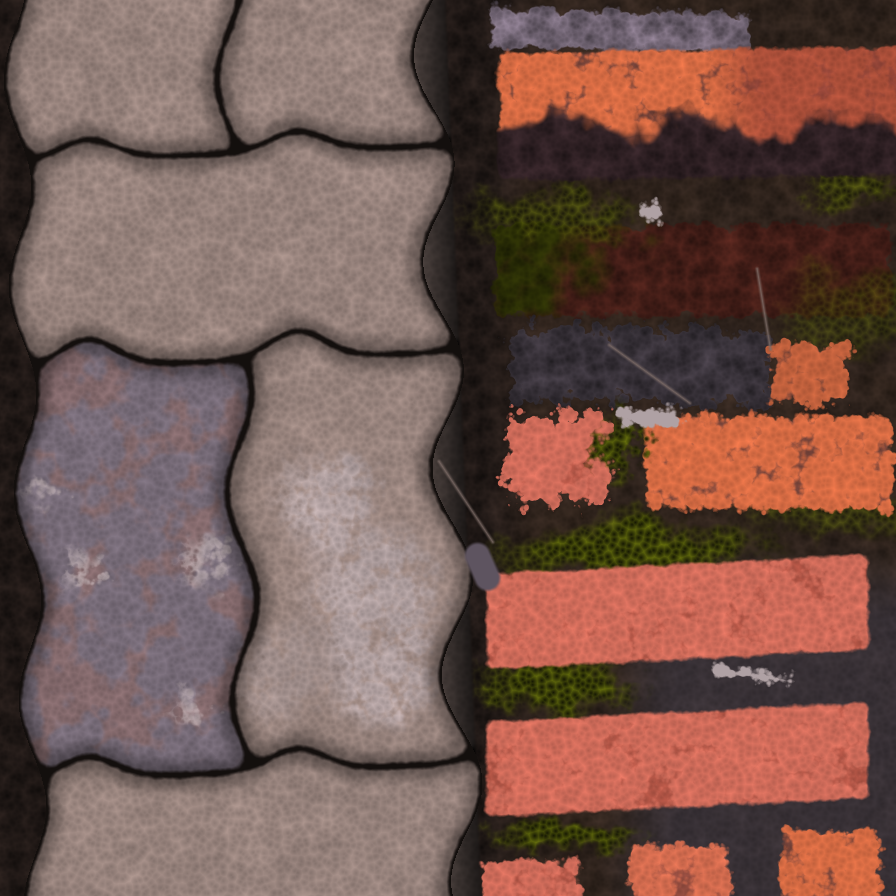
A WebGL 2 fragment shader for this texture:

```glsl
#version 300 es
precision highp float;
uniform vec2 u_resolution;
out vec4 fragColor;

const float TAU = 6.28318;
const float SOFT = .0025;  // edge softness
const float GAP = .0035;   // half width of paver joints
const float ROUND = .022;  // paver corner rounding
const vec2 PERIOD = vec2(.234, .2305);
const vec3 SOIL = vec3(.125, .095, .085);
const vec3 MOSS = vec3(.23, .25, .03);
const vec3 SOOT = vec3(.19, .13, .145);
const vec3 SLATE = vec3(.23, .205, .235);
const vec3 TAN = vec3(.59, .51, .485);
const vec3 MAUVE = vec3(.47, .425, .475);
const vec3 LIME = vec3(.74, .68, .69);
const vec3 ORANGE = vec3(.86, .43, .27);
const vec3 CORAL = vec3(.83, .43, .36);
const vec3 RUST = vec3(.55, .24, .19);

vec2 hash2(vec2 p) {
  return fract(sin(p * mat2(127.1, 311.7, 269.5, 183.3)) * 43758.5);
}

// Distance to the nearest scattered centre
float cells(vec2 p) {
  vec2 id = floor(p), f = fract(p);
  float d = 2.;
  for (int i = 0; i < 9; i++) {
    vec2 o = vec2(i % 3 - 1, i / 3 - 1);
    d = min(d, length(o + hash2(id + o) - f));
  }
  return d;
}

float blotch(vec2 p) {
  return .5 * cells(p) + .3 * cells(p * 2.1 + 7.3) + .2 * cells(p * 4.3 + 3.1);
}

// Wavy joints of the pavers
float side(float y, float base, float lean, float amp) {
  return base - lean * y - amp * cos(TAU * (y - .909) / PERIOD.y);
}
float seam(float x, float base, float amp) {
  float t = TAU * (x - .098) / PERIOD.x;
  return base + .04 * x + amp * cos(t + .7 * sin(t));
}

float brick(vec2 p, float x, float y, float w, float h, float slope) {
  p -= vec2(x, y);
  p.y -= slope * p.x;
  vec2 q = abs(p) - vec2(w, h) + .008;
  return length(max(q, 0.)) + min(max(q.x, q.y), 0.) - .008;
}

float blob(vec2 p, float x, float y, float w, float h) {
  return 1. - smoothstep(.5, 1.25, length((p - vec2(x, y)) / vec2(w, h)));
}

float stem(vec2 p, float x, float y, float dx, float dy) {
  vec2 a = p - vec2(x, y), d = vec2(dx, dy);
  return length(a - d * clamp(dot(a, d) / dot(d, d), 0., 1.));
}

void paint(inout vec3 col, vec3 ink, float d) {
  col = mix(col, ink, smoothstep(SOFT, -SOFT, d));
}

void main() {
  vec2 p = gl_FragCoord.xy / u_resolution;
  float broad = blotch(p * 14.), mid = blotch(p * 38. + 5.), fine = cells(p * 130.);
  float grain = .82 + .2 * mid + .18 * fine, dirt = .5 + mid;
  float rough = (mid - .45) * .025;
  vec2 w = p + .07 * (vec2(mid, broad) - .45);

  // Soil
  vec3 col = SOIL * (.4 + 1.3 * mid);
  col += smoothstep(.53, .62, p.x) * vec3(.07, .05, .03) * (.4 + broad);
  col = mix(col, SLATE * grain, .8 * smoothstep(.66, .76, p.x) * smoothstep(.4, .3, p.y));

  // Sooty old bricks
  paint(col, SLATE * 2. * dirt, brick(p, .69, .965, .145, .022, -.03) + rough);
  vec3 old = mix(RUST * .5, MOSS * .75, smoothstep(.83, .68, p.x + .3 * broad));
  paint(col, old * dirt, brick(p, .773, .698, .22, .05, 0.) + rough);
  paint(col, SLATE * dirt, brick(p, .716, .592, .143, .04, -.03) + rough * 2.);

  // Moss
  float moss = blob(w, .7, .385, .15, .037) + blob(w, .62, .232, .09, .035)
    + blob(w, .63, .063, .08, .022) + .7 * blob(w, .62, .755, .1, .03)
    + .7 * blob(w, .95, .79, .05, .025) + .6 * blob(w, .93, .43, .1, .03)
    + .5 * blob(w, .95, .65, .08, .05);
  vec3 mossTone = MOSS * (.4 + 1.3 * fine);
  col = mix(col, mossTone, min(moss, 1.));

  // Orange bricks, stained by soot
  float stain = smoothstep(.5, .68, mid * .6 + broad * .45);
  vec3 orange = mix(ORANGE, SOOT * 1.3, .7 * stain) * grain;
  vec3 coral = mix(CORAL, RUST, .6 * stain) * grain;
  float sootLine = .838 + .06 * broad + .012 * sin(p.x * 42.);
  vec3 upper = mix(orange, RUST * 1.1 * grain, .7 * smoothstep(.78, .86, p.x));
  upper = mix(SOOT * dirt, upper, smoothstep(-.01, .01, p.y - sootLine));
  paint(col, upper, brick(p, .783, .873, .226, .071, .015) + rough * .5);
  paint(col, orange * .9, brick(p, .905, .583, .042, .034, 0.) + rough * 1.5);
  paint(col, coral, brick(p, .622, .488, .056, .047, .05) + rough * 2.);
  paint(col, orange, brick(p, .858, .484, .138, .051, -.02) + rough);
  col = mix(col, mossTone, blob(w, .692, .499, .025, .035));
  for (float n = 0.; n < 3.; n++) {
    if (n < 2.) paint(col, coral, brick(p, .756, .317 - .165 * n, .213, .053, .05) + rough * .3);
    paint(col, mix(coral, orange, .5 * n), brick(p, .592 + .167 * n, .017 * n - .011, .055, .05, 0.) + rough);
  }

  // Paver rows and joints
  float left = side(p.y, .04, .024, .014);
  float middle = side(p.y, .28, .025, .015);
  float right = side(p.y - .026, .523, .045, .02);
  vec3 seams = vec3(seam(p.x, .829, .011), seam(p.x, .602, .015), seam(p.x, .139, .012));
  vec3 gaps = abs(p.y - seams);
  float joint = min(gaps.x, min(gaps.y, gaps.z));
  float across = min(p.x - left, right - p.x);
  bool split = p.y < seams.y && p.y > seams.z;
  if (split || p.y > seams.x) across = min(across, abs(p.x - middle));
  float bend = max(ROUND - abs(joint - across), 0.);
  float edge = min(joint, across) - .25 * bend * bend / ROUND - GAP + .15 * rough;

  // Shaded flank
  float flank = .537 - .04 * p.y;
  float lit = .35 + .65 * clamp((flank - p.x) / .045, 0., 1.);
  if (p.x > right - .02) paint(col, TAN * .55 * grain * lit * smoothstep(0., .012, joint), p.x - flank);
  if (p.x > left && p.x < right) col = SOIL * .6;

  // Paver faces with lime marks
  vec3 stone = TAN;
  if (split && p.x < middle) stone = mix(MAUVE, vec3(.5, .4, .41), smoothstep(.4, .58, broad));
  float lime = blob(w, .36, .445, .055, .055) + blob(w, .41, .34, .075, .08)
    + blob(w, .42, .25, .065, .06) + .5 * blob(w, .31, .25, .05, .06)
    + blob(w, .224, .375, .025, .035) + blob(w, .215, .21, .022, .018)
    + blob(w, .09, .36, .018, .025) + blob(w, .05, .443, .028, .015);
  stone = mix(stone, LIME, .75 * min(lime, 1.) * smoothstep(.75, .35, mid));
  stone *= (grain + .02) * (.93 + .15 * broad);
  paint(col, stone * mix(.66, 1., smoothstep(0., .024, edge)), -edge);

  // Straws, pebbles and a leaf
  float straw = min(stem(p, .68, .615, .09, -.065), stem(p, .845, .7, .015, -.09));
  straw = min(straw, stem(p, .49, .485, .06, -.09));
  paint(col, TAN * .85, straw - .001);
  float pebble = min(stem(p, .72, .763, .013, .001), stem(p, .7, .535, .05, 0.));
  pebble = min(pebble, stem(p, .8, .252, .08, -.012) + .004);
  paint(col, LIME * .93, pebble - .009 + rough);
  paint(col, SLATE * 1.6, stem(p, .533, .38, .011, -.025) - .014);
  fragColor = vec4(col, 1.);
}
```
